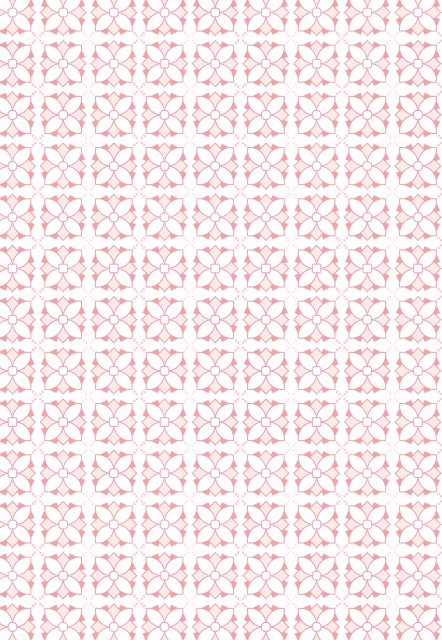
This pattern is drawn by a Shadertoy shader. Its source:

```glsl
// Tiled pink and white four-petal rosettes with diagonal corner ornaments.
#define REPEATS vec2(8.72, 12.5)
#define FIRST_CENTER vec2(0.246, 0.244)
#define LINE_HALF 0.010
#define PETAL_RADIUS 0.313
#define PETAL_START 0.05
#define KITE_TIP 0.45
#define RING_RADIUS 0.085
#define PAPER vec3(1.0, 0.994, 0.994)
#define BLUSH vec3(0.99, 0.92, 0.915)
#define ROSE vec3(0.945, 0.64, 0.66)
#define LINE_COLOR vec3(0.88, 0.64, 0.67)

float hash(vec2 p) {
    vec3 q = fract(vec3(p.xyx) * 0.1031);
    q += dot(q, q.yzx + 33.33);
    return fract((q.x + q.y) * q.z);
}

float boxDistance(vec2 p, vec2 halfSize) {
    vec2 d = abs(p) - halfSize;
    return length(max(d, 0.0)) + min(max(d.x, d.y), 0.0);
}

// Coverage of a filled shape, given the size of one pixel
float fill(float d, float pixel) {
    return clamp(0.5 - d / pixel, 0.0, 1.0);
}

// Coverage of an outline that keeps its weight below one pixel
float stroke(float d, float halfWidth, float pixel) {
    return fill(d - halfWidth, pixel) - fill(d + halfWidth, pixel);
}

void paint(inout vec3 color, vec3 body, float d, float ink, float pixel) {
    color = mix(color, body, fill(d, pixel));
    color = mix(color, LINE_COLOR, ink * stroke(d, LINE_HALF, pixel));
}

void mainImage(out vec4 fragColor, in vec2 fragCoord) {
    // Tile grid, counted from the upper left
    vec2 uv = fragCoord / iResolution.xy;
    vec2 grid = vec2(uv.x, 1.0 - uv.y) * REPEATS - FIRST_CENTER + 0.5;
    vec2 cell = floor(grid);
    vec2 p = grid - cell - 0.5;
    float pixel = REPEATS.y / iResolution.y;
    float ink = 0.85 + 0.15 * hash(cell + 17.0);

    // Fold eight sectors into one beside the vertical axis
    vec2 q = abs(p);
    q = vec2(min(q.x, q.y), max(q.x, q.y));
    vec2 diagonal = vec2(q.x + q.y, q.y - q.x) * 0.70711;
    vec3 color = PAPER;

    // Corner ornaments, stronger on alternate columns
    float corner = cell.x - step(p.x, 0.0);
    float strength = mix(0.85, 0.35, mod(corner, 2.0));
    float stem = boxDistance(diagonal - vec2(0.60, 0.0), vec2(0.095, 0.006));
    float ticks = min(
        boxDistance(diagonal - vec2(0.575, 0.0), vec2(0.008, 0.028)),
        boxDistance(diagonal - vec2(0.635, 0.0), vec2(0.008, 0.022)));
    color = mix(color, LINE_COLOR, 0.5 * strength * fill(stem, pixel));
    color = mix(color, ROSE, strength * fill(ticks, pixel));

    // Tilted rose squares behind the petals
    vec2 outward = normalize(vec2(0.165, 0.345));
    vec2 r = q - vec2(0.165, 0.345);
    r = vec2(r.x * outward.y - r.y * outward.x, dot(r, outward));
    paint(color, ROSE, boxDistance(r, vec2(0.062)), 0.5 * ink, pixel);

    // Blush kites on the axes
    float kite = max((q.x + q.y - KITE_TIP) * 0.70711, q.x - 0.125);
    paint(color, BLUSH, max(kite, 0.08 - q.y), ink, pixel);

    // Broad white petals
    float petal = length(q - vec2(PETAL_RADIUS, PETAL_START)) - PETAL_RADIUS;
    paint(color, PAPER, petal, ink, pixel);

    // Small eight-sided ring at the heart, squarer on some rows
    float cut = mix(0.088, 0.108, hash(vec2(cell.y, 5.0)));
    float ring = max(q.y - RING_RADIUS, diagonal.x - cut);
    paint(color, PAPER, ring, ink, pixel);

    fragColor = vec4(color, 1.0);
}
```
